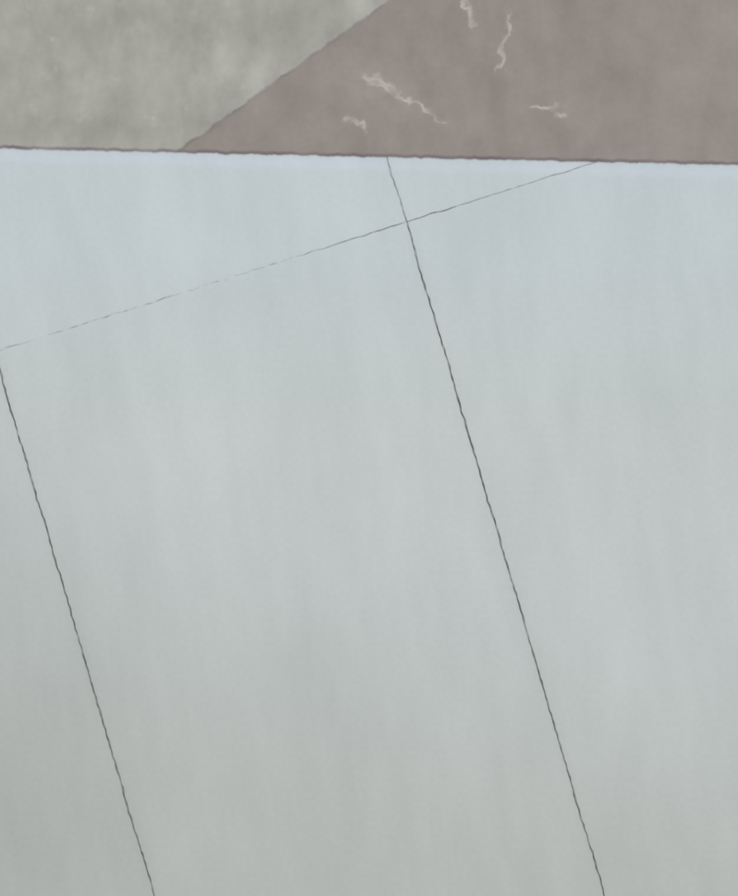
Write a Shadertoy shader that draws this texture.

```glsl
// Pale stone slabs with slanted hairline joints below a worn band of beige and brown stone.

// Layout, in units of the canvas height
const float JOINT_PERIOD = 0.5026;   // horizontal spacing of the long joints
const float JOINT_OFFSET = 0.172;    // where the first joint meets the bottom
const float JOINT_LEAN   = 0.294;    // leftward drift per unit of height
const float JOINT_WIDTH  = 0.0020;
const float CROSS_WIDTH  = 0.0018;
const float CROSS_BASE   = 0.609;    // short joint: height at the left edge
const float CROSS_SLOPE  = 0.316;
const float BAND_BASE    = 0.8346;   // lower edge of the band
const float BAND_SLOPE   = -0.0222;
const float BLUR         = 0.0011;   // softness of the hairlines
const vec2  WEDGE_START  = vec2(0.202, 0.833);
const vec2  WEDGE_END    = vec2(0.436, 1.0);

// Colours
const vec3 SLAB_TOP    = vec3(0.748, 0.785, 0.796);
const vec3 SLAB_MIDDLE = vec3(0.750, 0.778, 0.775);
const vec3 SLAB_BOTTOM = vec3(0.700, 0.715, 0.702);
const vec3 JOINT_DARK  = vec3(0.40, 0.41, 0.39);
const vec3 BEIGE       = vec3(0.640, 0.640, 0.612);
const vec3 BROWN       = vec3(0.568, 0.540, 0.520);
const vec3 BAND_EDGE   = vec3(0.44, 0.39, 0.41);
const vec3 SCUFF       = vec3(0.75, 0.73, 0.69);

// Pale scuffs on the brown stone: start and end points
const int SCUFF_COUNT = 7;
const vec4 SCUFFS[SCUFF_COUNT] = vec4[](
    vec4(0.408, 0.917, 0.445, 0.899), vec4(0.445, 0.893, 0.494, 0.870),
    vec4(0.415, 0.906, 0.445, 0.893), vec4(0.384, 0.866, 0.402, 0.860),
    vec4(0.520, 0.998, 0.530, 0.975), vec4(0.573, 0.984, 0.558, 0.925),
    vec4(0.590, 0.887, 0.635, 0.870));

vec2 hashGradient(vec2 cell) {
    vec2 h = fract(sin(vec2(dot(cell, vec2(127.1, 311.7)),
                            dot(cell, vec2(269.5, 183.3)))) * 43758.5);
    return h * 2.0 - 1.0;
}

float gradientNoise(vec2 p) {
    vec2 i = floor(p), f = fract(p);
    vec2 u = f * f * f * (f * (f * 6.0 - 15.0) + 10.0);
    vec2 e = vec2(0.0, 1.0);
    float low  = mix(dot(hashGradient(i), f),
                     dot(hashGradient(i + e.yx), f - e.yx), u.x);
    float high = mix(dot(hashGradient(i + e.xy), f - e.xy),
                     dot(hashGradient(i + e.yy), f - e.yy), u.x);
    return mix(low, high, u.y);
}

float fbm(vec2 p) {
    float sum = 0.0, amplitude = 0.5;
    for (int i = 0; i < 4; i++) {
        sum += amplitude * gradientNoise(p);
        p = p * 2.03 + 17.3;
        amplitude *= 0.5;
    }
    return sum;
}

float segmentDistance(vec2 p, vec2 a, vec2 b) {
    vec2 ab = b - a;
    return length(p - a - ab * clamp(dot(p - a, ab) / dot(ab, ab), 0.0, 1.0));
}

float lineMask(float dist, float width, float soft) {
    return 1.0 - smoothstep(0.5 * width - soft, 0.5 * width + soft, abs(dist));
}

vec3 slabColor(vec2 p, float soft) {
    // Cool to warm wash, streaked nearly upright
    vec2 grain = vec2(p.x + JOINT_LEAN * p.y, p.y);
    vec2 streak = vec2(p.x + 0.12 * p.y, p.y);
    vec3 col = mix(SLAB_BOTTOM, SLAB_MIDDLE, smoothstep(-0.05, 0.5, p.y + 0.18 * (p.x - 0.4)));
    col = mix(col, SLAB_TOP, smoothstep(0.5, 0.8, p.y));
    col += 0.045 * fbm(streak * vec2(9.0, 3.0)) + 0.028 * fbm(streak * vec2(36.0, 10.0) + 5.0);
    col -= 0.022 * smoothstep(0.25, 0.0, p.x) * smoothstep(0.75, 0.4, p.y);

    // Long joints, repeated across, broken and fainter above the short joint
    float aboveCross = p.y - CROSS_BASE - CROSS_SLOPE * p.x;
    float wobble = 0.002 * gradientNoise(p.yy * 14.0) + 0.0016 * gradientNoise(p * 110.0);
    float across = grain.x - JOINT_OFFSET + wobble;
    float joint = (fract(across / JOINT_PERIOD + 0.5) - 0.5) * JOINT_PERIOD;
    float wear = 0.72 + 0.5 * gradientNoise(p * vec2(8.0, 36.0)) + 0.6 * gradientNoise(p * 130.0);
    wear *= mix(1.0, 0.6, smoothstep(-0.01, 0.02, aboveCross));
    col = mix(col, JOINT_DARK, clamp(wear, 0.0, 1.0) * lineMask(joint, JOINT_WIDTH, soft));
    col -= 0.018 * exp(-abs(joint) / 0.005);

    // Short joint, nearly worn away in its left half
    float crossDist = aboveCross + 0.002 * gradientNoise(p.xx * 45.0);
    float crossWear = mix(0.16, 0.45, smoothstep(0.35, 0.40, p.x))
                    - 0.12 * smoothstep(0.47, 0.52, p.x)
                    + 0.35 * gradientNoise(p * 36.0 + 3.0) + 0.4 * gradientNoise(p * 130.0);
    col = mix(col, JOINT_DARK, clamp(crossWear, 0.0, 0.7) * lineMask(crossDist, CROSS_WIDTH, soft));
    return col + 0.008 * smoothstep(-0.01, 0.01, aboveCross);
}

vec3 bandColor(vec2 p, float soft) {
    vec2 along = normalize(WEDGE_END - WEDGE_START);
    float wedge = dot(p - WEDGE_START, vec2(along.y, -along.x)) + 0.007 * fbm(p * 50.0);
    float mottle = fbm(p * vec2(26.0, 18.0));
    float fleck = smoothstep(0.1, 0.45, fbm(p * 42.0 + 9.0));
    vec3 beige = BEIGE + 0.16 * mottle + 0.06 * fleck;
    vec3 brown = BROWN + 0.09 * mottle + 0.015 * smoothstep(0.62, 0.8, p.x);

    // Scuffs, bent and broken by noise, with a pale dusty halo
    vec2 ragged = p + 0.026 * vec2(fbm(p * 48.0), fbm(p * 48.0 + 31.0));
    for (int i = 0; i < SCUFF_COUNT; i++) {
        float d = segmentDistance(ragged, SCUFFS[i].xy, SCUFFS[i].zw);
        float mark = 0.6 * smoothstep(0.0055, 0.0, d) + 0.16 * exp(-d / 0.014);
        brown = mix(brown, SCUFF, mark * clamp(0.75 + 1.3 * gradientNoise(p * 60.0), 0.0, 1.0));
    }
    vec3 col = mix(beige, brown, smoothstep(-0.002 - soft, 0.002 + soft, wedge));
    float rim = 0.4 + 0.7 * gradientNoise(p * 45.0);
    return mix(col, BROWN * 0.8, clamp(rim, 0.0, 0.6) * lineMask(wedge, 0.003, 0.002));
}

void mainImage(out vec4 fragColor, in vec2 fragCoord) {
    vec2 p = fragCoord / iResolution.y;
    float soft = max(BLUR, 0.7 / iResolution.y);
    float edge = p.y - BAND_BASE - BAND_SLOPE * p.x + 0.004 * fbm(p.xx * 45.0);
    vec3 col = mix(slabColor(p, soft), bandColor(p, soft), smoothstep(-soft, soft, edge));

    // Broken dark seam under the band and a faint bright rim on the slabs
    col += vec3(0.012, 0.012, 0.03) * lineMask(edge + 0.010, 0.010, 0.006);
    float seam = clamp(0.6 + 0.7 * gradientNoise(p * vec2(28.0, 60.0)), 0.0, 0.9);
    col = mix(col, BAND_EDGE, seam * lineMask(edge - 0.001, 0.0035, 0.002));
    col += 0.012 * gradientNoise(p * 190.0);
    fragColor = vec4(clamp(col, 0.0, 1.0), 1.0);
}
```
